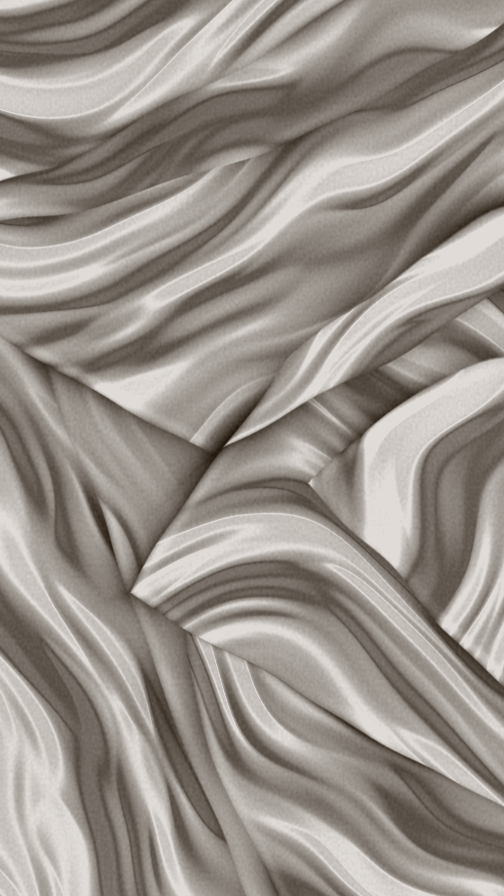
Reproduce this texture procedurally as a WebGL 2 fragment shader.

```glsl
#version 300 es
precision highp float;

#define FOLD_WARP 0.15
#define FOLD_RATE 7.0
#define CREASE 0.34
#define RELIEF 0.25
#define BASE_TONE 0.605
#define CONTRAST 0.115
#define SHEEN 0.15
#define SHADOW 0.65
#define SHADOW_WIDTH 0.024
#define HEM_LIGHT 0.11
#define GRAIN 0.055

uniform vec2 u_resolution;
out vec4 fragColor;

vec2 hashGradient(vec2 cell) {
    vec3 a = fract(cell.xyx * vec3(0.1031, 0.1030, 0.0973));
    a += dot(a, a.yzx + 33.33);
    return fract((a.xx + a.yz) * a.zy) * 2.0 - 1.0;
}

float noise(vec2 p) {
    vec2 i = floor(p), f = p - i;
    vec2 s = f * f * f * (f * (f * 6.0 - 15.0) + 10.0);
    vec2 e = vec2(0.0, 1.0);
    float low = mix(dot(hashGradient(i), f), dot(hashGradient(i + e.yx), f - e.yx), s.x);
    float high = mix(dot(hashGradient(i + e), f - e), dot(hashGradient(i + 1.0), f - 1.0), s.x);
    return mix(low, high, s.y);
}

// Height of cloth whose folds run along q.x, bent into an arch or a swag
float foldHeight(vec2 q, float bend, float seed) {
    q.y += bend * sqrt(q.x * q.x + 0.03);
    q.y += FOLD_WARP * noise(q * vec2(2.9, 2.3) + seed);
    q.x += 0.5 * FOLD_WARP * noise(q * 3.3 + seed + 17.0);
    float broad = noise(q * vec2(1.5, FOLD_RATE) + seed * 1.7);
    float narrow = noise(q * vec2(2.6, FOLD_RATE * 1.9) + seed * 2.3);
    float fine = noise(q * vec2(4.5, FOLD_RATE * 3.3) + seed * 3.1);
    return broad + CREASE * (0.5 * narrow - sqrt(narrow * narrow + 0.0015)) + 0.08 * fine;
}

// Satin response: soft diffuse term, a narrow sheen band and a dark band
float satinTone(vec2 q, float bend, float seed, float depth) {
    vec2 stepAcross = 0.003 * vec2(0.4, 0.917);
    float rise = foldHeight(q + stepAcross, bend, seed) - foldHeight(q - stepAcross, bend, seed);
    float slope = depth * RELIEF * rise / 0.006;
    float diffuse = slope / sqrt(1.0 + 0.3 * slope * slope);
    float glow = (slope - 1.1) / 0.45;
    float dim = (slope + 1.35) / 0.5;
    return BASE_TONE + CONTRAST * diffuse + SHEEN * (exp(-glow * glow) - exp(-dim * dim));
}

// Lays one sheet over the tone so far; edge is the distance inside the sheet
void drape(inout float tone, vec2 p, float edge, vec2 center, float angle,
           float bend, float seed, float depth) {
    float c = cos(angle), s = sin(angle);
    vec2 r = p - center;
    vec2 q = vec2(c * r.x + s * r.y, c * r.y - s * r.x);
    float lift = mix(0.25, 1.0, smoothstep(-0.3, 0.2, noise(p * 3.2 + seed)));
    float soft = max(0.0025, 1.0 / u_resolution.x);

    float sheet = satinTone(q, bend, seed, depth);
    float roll = (edge - 0.016) / 0.010;
    float rim = edge / 0.005;
    sheet += lift * (HEM_LIGHT * exp(-roll * roll) - 0.14 * exp(-rim * rim));

    float shade = 1.0 - SHADOW * lift * exp(-max(-edge, 0.0) / SHADOW_WIDTH);
    tone = mix(tone * shade, sheet, smoothstep(-soft, soft, edge));
}

void main() {
    vec2 p = gl_FragCoord.xy / u_resolution.x;
    vec2 w = p + 0.03 * vec2(noise(p * 4.5), noise(p * 4.5 + 9.0));
    float tone = 0.0;

    // Steep folds at lower left, then the smooth sheet beside them
    drape(tone, p, 1.0, vec2(0.1, 0.5), -1.02, 0.15, 3.0, 1.0);
    float sideEdge = (w.x - 0.09 - 0.38 * (1.04 - w.y)) * 0.93;
    drape(tone, p, sideEdge, vec2(0.25, 0.8), -1.1, 0.0, 11.0, 0.4);

    // Bottom sheet
    float u = w.x - 0.26;
    float lowerHem = 0.61 - 0.64 * u + 0.07 * u * u;
    float drop = max(0.53 - w.y, 0.0);
    float bottomEdge = min(w.x - 0.37 - 0.08 * drop - 0.5 * drop * drop, lowerHem - w.y);
    drape(tone, p, bottomEdge, vec2(0.6, 0.2), -0.75, -0.25, 23.0, 1.0);

    // Upper sheet, then the long pleat and the swag above it
    float upperEdge = (w.y - 1.11 + 0.62 * w.x - 0.13 * w.x * w.x) * 0.87;
    drape(tone, p, upperEdge, vec2(0.22, 1.2), 0.3, -0.45, 31.0, 0.95);
    float pleat = 1.34 + 0.12 * w.x + 0.27 * w.x * w.x;
    drape(tone, p, (w.y - pleat) * 0.9, vec2(0.3, 1.5), 0.42, -0.15, 41.0, 1.0);
    float swag = pleat + 0.08 + 0.22 * w.x;
    drape(tone, p, (w.y - swag) * 0.85, vec2(0.15, 1.6), 0.15, -0.7, 53.0, 1.0);

    // Large arched sheet at right and the raised arm along its top
    float leftHem = 0.61 + 1.7 * u - 0.94 * u * u;
    float archEdge = min((leftHem - w.y) * 0.58, (w.y - lowerHem) * 0.86);
    drape(tone, p, archEdge, vec2(0.46, 0.85), 0.05, 0.85, 67.0, 0.9);
    float armHem = 0.95 + 0.55 * (w.x - 0.55);
    float armEdge = min((leftHem - w.y) * 0.58, (w.y - armHem) * 0.87);
    drape(tone, p, armEdge, vec2(0.7, 1.1), 0.62, 0.2, 75.0, 0.85);

    // Wedge of upright folds tucked into the arch
    float v = w.x - 0.61;
    float wedgeTop = 0.81 + 1.15 * v - 1.3 * v * v;
    float wedgeEdge = min((wedgeTop - w.y) * 0.7, (w.y - 0.82 + 1.05 * v) * 0.69);
    drape(tone, p, wedgeEdge, vec2(0.85, 0.8), 1.15, 0.2, 83.0, 1.0);

    // Broad light variation and fine weave
    tone += 0.07 * noise(p * 1.8 + 5.0) + GRAIN * noise(p * vec2(165.0, 135.0));
    tone = clamp(tone, 0.09, 0.86);
    vec3 darkSatin = vec3(0.22, 0.18, 0.14), lightSatin = vec3(0.79, 0.77, 0.75);
    fragColor = vec4(mix(darkSatin, lightSatin, (tone - 0.18) / 0.59), 1.0);
}
```
